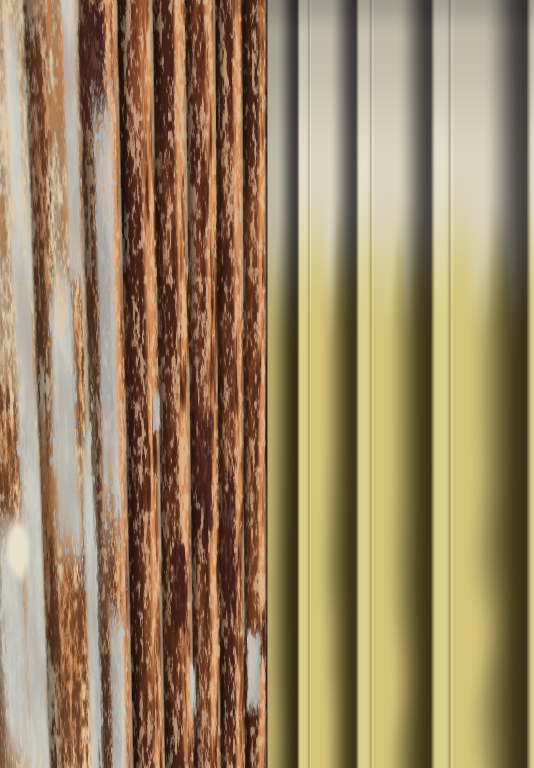
A Shadertoy shader for this texture:

```glsl
// Draws rusty corrugated iron on the left beside sunlit, olive-yellow folded metal on the right.

const float SPLIT = 0.5;

// Patches on the iron: centre.xy, half size.zw.
const vec4 ZINC[11] = vec4[11](
    vec4(0.187, 0.59, 0.019, 0.28), vec4(0.097, 0.45, 0.024, 0.17), vec4(0.022, 0.33, 0.019, 0.40),
    vec4(0.143, 0.18, 0.013, 0.25), vec4(0.190, 0.08, 0.015, 0.12), vec4(0.473, 0.128, 0.013, 0.045),
    vec4(0.346, 0.10, 0.007, 0.035), vec4(0.281, 0.466, 0.008, 0.025), vec4(0.127, 0.83, 0.012, 0.20),
    vec4(-0.02, 0.15, 0.026, 0.14), vec4(0.018, 0.83, 0.012, 0.14));
const vec4 OXIDE[4] = vec4[4](
    vec4(0.172, 0.925, 0.024, 0.075), vec4(0.318, 0.24, 0.016, 0.055),
    vec4(0.376, 0.38, 0.015, 0.07), vec4(0.42, 0.30, 0.016, 0.09));
const vec4 BROWN[4] = vec4[4](
    vec4(0.09, 0.12, 0.040, 0.16), vec4(0.064, 0.71, 0.018, 0.24),
    vec4(-0.015, 0.41, 0.028, 0.07), vec4(0.125, 0.53, 0.012, 0.12));

float hash(vec2 p) {
    vec3 q = fract(p.xyx * vec3(0.1031, 0.1030, 0.0973));
    q += dot(q, q.yzx + 33.33);
    return fract((q.x + q.y) * q.z);
}

float noise(vec2 p) {
    vec2 i = floor(p), f = fract(p);
    f = f * f * (3.0 - 2.0 * f);
    return mix(mix(hash(i), hash(i + vec2(1, 0)), f.x),
               mix(hash(i + vec2(0, 1)), hash(i + vec2(1, 1)), f.x), f.y);
}

float fbm(vec2 p) {
    float sum = 0.0, amp = 0.53;
    for (int i = 0; i < 4; i++) {
        sum += amp * noise(p);
        p = p * 2.03 + 17.1;
        amp *= 0.5;
    }
    return sum;
}

// Soft band that rises around lo and falls around hi.
float band(float x, float lo, float hi, float soft) {
    return smoothstep(lo - soft, lo + soft, x) * (1.0 - smoothstep(hi - soft, hi + soft, x));
}

// Ragged upright patch; wobble frays its outline.
float flake(vec2 p, vec4 box, float wobble) {
    vec2 d = abs(p - box.xy) / box.zw;
    return 1.0 - smoothstep(0.65, 1.2, max(d.x, d.y) + (wobble - 0.5) * 1.8);
}

vec3 rustySheet(vec2 uv) {
    // Ridges widen away from the join and lean toward it at the bottom.
    float d = (SPLIT - uv.x) / mix(0.89, 1.0, uv.y);
    float bent = d - 0.25 * max(d - 0.35, 0.0);
    float n = (sqrt(0.001849 + 0.0104 * bent) - 0.043) / 0.0052;
    float u = 1.0 - fract(n);
    vec2 p = vec2(SPLIT - d, uv.y);

    // Stretched noise for stains, streaks and flaking grain.
    float stain = fbm(p * vec2(26.0, 7.0) + floor(n) * 7.3);
    float streak = fbm(p * vec2(130.0, 12.0) + 4.0);
    float grain = fbm(p * vec2(230.0, 85.0) + 31.0);
    float w = (streak + grain) * 0.5;
    float age = smoothstep(0.20, 0.09, p.x);

    vec3 rust = vec3(0.49, 0.265, 0.15);
    vec3 tan = vec3(0.77, 0.52, 0.33);
    vec3 cream = vec3(0.83, 0.72, 0.59);

    // Dark crowns with pale scale, tan right flanks, dull metal in the grooves.
    float crown = band(u, 0.05, 0.58, 0.10);
    vec3 col = mix(vec3(0.25, 0.125, 0.08), rust, smoothstep(0.3, 0.62, stain * 0.5 + w * 0.5 - crown * 0.05));
    col = mix(col, tan, band(u, 0.62, 0.93, 0.08) * smoothstep(0.2, 0.55, streak));
    float scale = smoothstep(0.46, 0.66, grain * 0.6 + streak * 0.4);
    col = mix(col, cream, scale * 0.65);
    col = mix(col, vec3(0.62, 0.57, 0.49), band(u, 0.90, 0.99, 0.03) * smoothstep(0.35, 0.55, stain) * 0.7);

    // Weathered beige and grey on the oldest sheets at far left.
    float bare = smoothstep(0.30, 0.56, stain * 0.6 + w * 0.4 + (u - 0.5) * 0.1);
    vec3 weathered = mix(vec3(0.52, 0.49, 0.40), vec3(0.83, 0.77, 0.66), smoothstep(0.32, 0.64, w * 0.6 + stain * 0.4));
    col = mix(col, mix(tan, weathered, bare), age * 0.85);
    float brown = 0.0, oxide = 0.0, strip = 0.0;
    for (int i = 0; i < 4; i++) {
        brown = max(brown, flake(p, BROWN[i], w));
        oxide = max(oxide, flake(p, OXIDE[i], w));
    }
    for (int i = 0; i < 11; i++) strip = max(strip, flake(p, ZINC[i], w));
    col = mix(col, mix(vec3(0.36, 0.20, 0.11), tan, smoothstep(0.38, 0.7, w)), brown * 0.85);

    // Rounded ridge shading with a dark left flank and a deep groove.
    float shade = mix(0.5, 1.08, smoothstep(0.0, 0.40, u));
    shade *= 1.0 - 0.4 * smoothstep(0.955, 1.0, u);
    col *= mix(shade, 1.0, age * 0.3);

    // Dark oxide stains and surviving pale zinc.
    col = mix(col, vec3(0.22, 0.10, 0.085), oxide * 0.7);
    col = mix(col, vec3(0.78, 0.79, 0.77) * (0.82 + 0.34 * stain), strip * 0.85);
    float glare = length((uv - vec2(0.032, 0.284)) / vec2(0.027, 0.042)) + (stain - 0.5) * 0.8;
    return mix(col, vec3(0.91, 0.88, 0.79), 1.0 - smoothstep(0.5, 1.1, glare));
}

vec3 paintedSheet(vec2 uv) {
    // Fold widths grow geometrically to the right.
    float k = log((uv.x - 0.157) / 0.4) / log(1.275);
    float v = fract(k);
    float run = noise(vec2(uv.x * 55.0, uv.y * 2.0));

    // Cool sky reflection above, warm paint below.
    float sky = smoothstep(0.58, 0.78, uv.y + (run - 0.5) * 0.07 + v * 0.05 - 0.01);
    vec3 lit = mix(vec3(0.83, 0.77, 0.48), vec3(0.86, 0.835, 0.75), sky);
    vec3 dark = mix(vec3(0.21, 0.17, 0.065), vec3(0.25, 0.24, 0.235), sky);

    // Slanted light pools break up the broad shadow near the bottom.
    float low = 1.0 - smoothstep(0.12, 0.50, uv.y);
    float pool = noise(vec2(uv.x * 5.0 + uv.y * 3.0, uv.y * 9.0 - uv.x * 4.0));
    float start = mix(0.40, 0.57, sky) + (pool - 0.6) * 0.2 * low;
    vec3 col = mix(lit, dark, smoothstep(start, 0.98, v) * 0.95);

    // Bright lip, fine seam and its highlight.
    vec3 lip = mix(vec3(0.88, 0.83, 0.56), vec3(0.90, 0.88, 0.80), sky);
    col = mix(col, lip, band(v, 0.045, 0.18, 0.025) * 0.75);
    col *= 1.0 - 0.22 * band(v, 0.205, 0.225, 0.015);
    col += 0.06 * band(v, 0.235, 0.255, 0.015);
    col = mix(dark * 0.8, col, smoothstep(-0.02, 0.05, v));
    col *= 1.0 - 0.12 * smoothstep(0.78, 0.95, uv.y) - 0.14 * smoothstep(0.95, 1.0, uv.y);
    return col * (k < 0.0 ? 0.87 : 1.0);
}

void mainImage(out vec4 fragColor, in vec2 fragCoord) {
    vec2 uv = fragCoord / iResolution.xy;
    float px = 1.0 / iResolution.x;
    float side = smoothstep(SPLIT - px, SPLIT + px, uv.x);
    vec3 col = mix(rustySheet(min(uv, vec2(SPLIT, 1.0))), paintedSheet(max(uv, vec2(SPLIT, 0.0))), side);
    col *= 1.0 - 0.5 * band(uv.x, SPLIT - 0.003, SPLIT + 0.001, 0.002);
    fragColor = vec4(clamp(col, 0.0, 1.0), 1.0);
}
```
